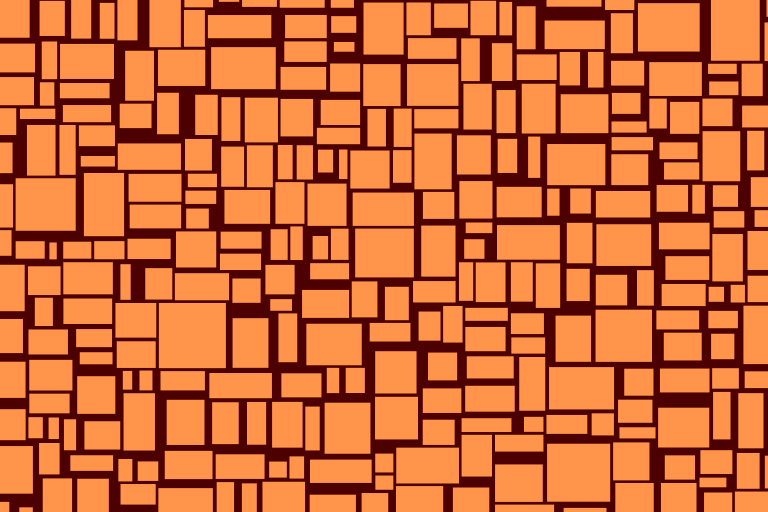
Write a Shadertoy shader that draws this pattern.

```glsl
// Irregular packing of orange rectangular blocks on a dark maroon ground.

const vec3 GROUND = vec3(0.30, 0.0, 0.0);
const vec3 BLOCK = vec3(1.0, 0.58, 0.29);
const vec2 PITCH = vec2(0.094, 0.086);  // mean block size, canvas height = 1
const float WALL_RANGE = 0.64;          // how far walls wander inside a cell
const float SPLIT_CHANCE = 0.38;
const float MIN_INSET = 0.0025;
const float EXTRA_INSET = 0.016;

float hash(vec2 p, float seed) {
    vec3 q = fract(vec3(p.xyx + seed * 7.31) * vec3(0.1031, 0.1030, 0.0973));
    q += dot(q, q.yzx + 33.33);
    return fract((q.x + q.y) * q.z);
}

// Position of the single wall inside a cell, along its crossing axis.
float wall(vec2 cell, float axisStart) {
    return axisStart + 0.5 + WALL_RANGE * (hash(cell, 1.0) - 0.5);
}

// Bounds (left, bottom, right, top) of the block around a grid vertex.
// Cells alternate between upright and level walls, giving a pinwheel tiling.
vec4 blockBounds(vec2 v) {
    vec2 sw = v - 1.0, se = v - vec2(0.0, 1.0);
    vec2 nw = v - vec2(1.0, 0.0), ne = v;
    bool even = mod(v.x + v.y, 2.0) < 0.5;
    vec4 bounds = even
        ? vec4(wall(sw, sw.x), wall(se, se.y), wall(ne, ne.x), wall(nw, nw.y))
        : vec4(wall(nw, nw.x), wall(sw, sw.y), wall(se, se.x), wall(ne, ne.y));
    return bounds * PITCH.xyxy;
}

// Cuts a block across its longer side and keeps the part holding p.
// Returns 1 for the upper or right part, otherwise 0.
float splitBlock(inout vec4 b, vec2 p, float cut) {
    vec2 size = b.zw - b.xy;
    vec2 line = b.xy + size * cut;
    if (size.x > size.y) {
        if (p.x > line.x) { b.x = line.x; return 1.0; }
        b.z = line.x;
    } else {
        if (p.y > line.y) { b.y = line.y; return 1.0; }
        b.w = line.y;
    }
    return 0.0;
}

// Pulls every side inward: mostly a thin gap, now and then a wide one.
vec4 insetBlock(vec4 b, vec2 id, float part) {
    vec4 r = vec4(hash(id, part + 11.0), hash(id, part + 23.0),
                  hash(id, part + 37.0), hash(id, part + 51.0));
    vec2 limit = min(vec2(EXTRA_INSET), 0.25 * (b.zw - b.xy));
    vec4 inset = MIN_INSET + r * r * r * limit.xyxy;
    return b + inset * vec4(1.0, 1.0, -1.0, -1.0);
}

// Share of a pixel at p that lies inside the bounds.
float coverage(vec2 p, vec4 b, float pixel) {
    vec2 overlap = min(p + 0.5 * pixel, b.zw) - max(p - 0.5 * pixel, b.xy);
    overlap = clamp(overlap / pixel, 0.0, 1.0);
    return overlap.x * overlap.y;
}

void mainImage(out vec4 fragColor, in vec2 fragCoord) {
    float pixel = 1.0 / iResolution.y;
    vec2 p = fragCoord * pixel + 10.0 * PITCH;
    vec2 cell = floor(p / PITCH);

    // Only the blocks of the four surrounding vertices can reach p.
    float fill = 0.0;
    for (int j = 0; j < 2; j++) {
        for (int i = 0; i < 2; i++) {
            vec2 vertex = cell + vec2(i, j);
            vec4 bounds = blockBounds(vertex);
            float part = 0.0;
            if (hash(vertex, 3.0) < SPLIT_CHANCE) {
                part = splitBlock(bounds, p, mix(0.32, 0.68, hash(vertex, 5.0)));
            }
            bounds = insetBlock(bounds, vertex, part * 5.0);
            fill = max(fill, coverage(p, bounds, pixel));
        }
    }
    fragColor = vec4(mix(GROUND, BLOCK, fill), 1.0);
}
```
